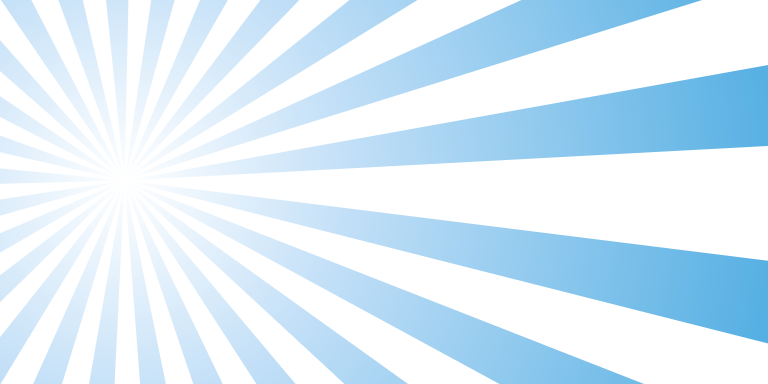
This background is drawn by a WebGL 2 fragment shader. Its source:

```glsl
#version 300 es
precision highp float;

uniform vec2 u_resolution;
out vec4 outColor;

const float TAU = 6.2831853;
const vec3 WHITE = vec3(1.0);
const vec3 PALE_BLUE = vec3(0.76, 0.875, 0.97);
const vec3 SKY_BLUE = vec3(0.34, 0.69, 0.89);

// Signed distance inside the nearest ray of a fan, positive within it.
// The fan starts at angle "start"; the gap before it is wider than the others.
float rayDistance(vec2 p, float start, float period, float width, float count) {
    float gap = TAU - (count - 1.0) * period - width;
    float angle = mod(atan(p.y, p.x) - start + 0.5 * gap, TAU) - 0.5 * gap;
    float halfWidth = 0.5 * width;
    float index = clamp(floor((angle - halfWidth) / period + 0.5), 0.0, count - 1.0);
    float offset = abs(angle - halfWidth - index * period);
    return length(p) * sin(halfWidth - offset);
}

// Radial blend from white through pale blue to sky blue.
vec3 rayColor(float t, float middle) {
    vec3 inner = mix(WHITE, PALE_BLUE, clamp(t / middle, 0.0, 1.0));
    return mix(inner, SKY_BLUE, clamp((t - middle) / (1.0 - middle), 0.0, 1.0));
}

void main() {
    // Canvas height is one unit.
    vec2 uv = gl_FragCoord.xy / u_resolution.y;
    float pixel = 1.0 / u_resolution.y;

    vec2 center = vec2(0.3242, 0.530);
    vec2 p = uv - center;

    // Rays with smooth edges over a white ground.
    float ray = rayDistance(p, radians(3.07), radians(14.28), radians(7.1), 25.0);
    float coverage = clamp(ray / pixel + 0.5, 0.0, 1.0);
    vec3 color = mix(WHITE, rayColor(length(p) / 1.69, 0.35), coverage);

    outColor = vec4(color, 1.0);
}
```
